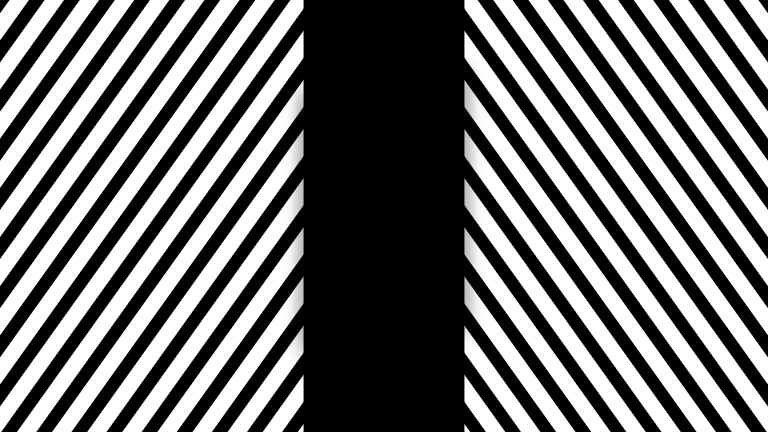
Give the GLSL for this background, as a Shadertoy shader.

```glsl
const vec3 INK = vec3(0.0);
const vec3 PAPER = vec3(1.0);
const float PANEL_HALF_WIDTH = 0.1862;
const float STRIPE_PERIOD = 0.11377;
const float STRIPE_SLOPE = 1.4;
const float STRIPE_FILL = 0.448;
const float STRIPE_PHASE = 0.285;

// Smooth coverage of the positive side of a distance
float coverage(float dist, float pixel) {
    return clamp(0.5 + dist / pixel, 0.0, 1.0);
}

// Signed distance to repeated slanted bars, negative inside
float stripeDistance(vec2 p, float slope, float period, float fill, float phase) {
    float cell = fract(phase + 0.5 - (p.y + slope * p.x) / period) - 0.5;
    return (abs(cell) - 0.5 * fill) * period / length(vec2(slope, 1.0));
}

// Soft shade hugging a vertical edge, fading out at both ends
float edgeShade(float dist, float y, float halfLength, float spread) {
    float falloff = exp(-dist * dist / (spread * spread));
    float ends = 1.0 - smoothstep(halfLength - 0.06, halfLength + 0.04, abs(y));
    return falloff * ends;
}

void mainImage(out vec4 fragColor, in vec2 fragCoord) {
    float pixel = 1.0 / iResolution.y;
    vec2 p = (fragCoord - 0.5 * iResolution.xy) * pixel;
    vec2 mirrored = vec2(abs(p.x), p.y);
    float panelDist = mirrored.x - PANEL_HALF_WIDTH;

    // Paper shaded beside the panel
    float shadeCenter = p.x < 0.0 ? -0.01 : 0.035;
    float shade = edgeShade(panelDist, p.y - shadeCenter, 0.31, 0.024);
    vec3 color = PAPER * (1.0 - 0.25 * shade);

    // Mirrored stripes, then the central panel
    float stripes = stripeDistance(mirrored, STRIPE_SLOPE, STRIPE_PERIOD,
                                   STRIPE_FILL, STRIPE_PHASE);
    color = mix(INK, color, coverage(stripes, pixel));
    color = mix(INK, color, coverage(panelDist, pixel));

    fragColor = vec4(color, 1.0);
}
```
